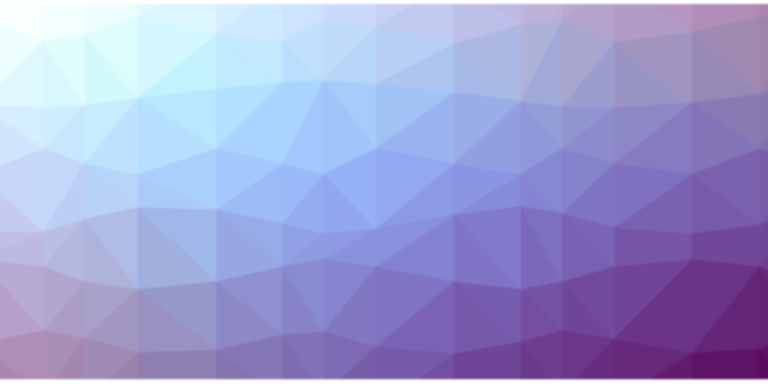
Reproduce this background procedurally as a WebGL 2 fragment shader.

```glsl
#version 300 es
precision highp float;
// Low-poly background: a grid of vertices displaced by waves is split into flat
// triangles. Each takes the mean of one palette read across and down at its
// middle, so white at the top left falls through blue to deep purple.

uniform vec2 u_resolution;
out vec4 fragColor;

// Per row of vertices: mean depth, wave amplitude, wave period, column of a crest
const vec4 ROW_WAVES[6] = vec4[6](
    vec4(0.078, 0.036, 3.30, 0.35),
    vec4(0.245, 0.036, 9.60, 0.00),
    vec4(0.422, 0.039, 3.00, 4.70),
    vec4(0.573, 0.036, 5.70, 5.20),
    vec4(0.714, 0.039, 6.00, 2.00),
    vec4(0.891, 0.031, 4.45, 2.40));

const vec3 PALETTE[9] = vec3[9](
    vec3(1.00, 1.00, 1.00), vec3(0.89, 1.00, 0.99), vec3(0.73, 0.93, 1.00),
    vec3(0.64, 0.79, 1.00), vec3(0.57, 0.66, 0.95), vec3(0.51, 0.49, 0.81),
    vec3(0.45, 0.32, 0.64), vec3(0.41, 0.17, 0.50), vec3(0.35, 0.04, 0.36));

vec3 palette(float t) {
    float s = clamp(t, 0.0, 1.0) * 8.0;
    int k = min(int(s), 7);
    return mix(PALETTE[k], PALETTE[k + 1], s - float(k));
}

// Position of a mesh vertex; rows beyond the canvas repeat the outermost wave
vec2 meshVertex(vec2 cell) {
    float row = clamp(cell.y, 0.0, 5.0);
    vec4 wave = ROW_WAVES[int(row)];
    float x = 0.081 + 0.1552 * cell.x - 0.0365 * cos(1.56 * (cell.x - 1.7));
    float depth = wave.x + 0.165 * (cell.y - row)
                + wave.y * cos(6.2832 * (cell.x - wave.w) / wave.z);
    return vec2(x, depth);
}

// Signed distance to the line from a to b, positive on the inner side
float edgeDistance(vec2 p, vec2 a, vec2 b) {
    vec2 along = normalize(b - a);
    vec2 toPoint = p - a;
    return along.x * toPoint.y - along.y * toPoint.x;
}

// Flat triangle colour in rgb, weighted by its soft coverage in a
vec4 facet(vec2 p, vec2 a, vec2 b, vec2 c) {
    float inside = min(edgeDistance(p, a, b),
                       min(edgeDistance(p, b, c), edgeDistance(p, c, a)));
    float coverage = smoothstep(-0.005, 0.005, inside);
    vec2 middle = (a + b + c) / 3.0;
    vec3 colour = 0.5 * (palette(middle.x * 0.5) + palette(middle.y));
    return vec4(colour, 1.0) * coverage;
}

void main() {
    // Two units across, one unit down from the top edge
    vec2 p = gl_FragCoord.xy / u_resolution;
    p = vec2(p.x * 2.0, 1.0 - p.y);

    // Gather the facets of the neighbouring cells
    vec2 home = floor((p - vec2(0.081, 0.078)) / vec2(0.1552, 0.163));
    vec4 sum = vec4(0.0);
    for (int j = -1; j <= 1; j++) {
        for (int i = -1; i <= 1; i++) {
            vec2 cell = home + vec2(i, j);
            vec2 a = meshVertex(cell);
            vec2 b = meshVertex(cell + vec2(1.0, 0.0));
            vec2 c = meshVertex(cell + vec2(0.0, 1.0));
            vec2 d = meshVertex(cell + vec2(1.0, 1.0));
            // Split each quad along its shorter diagonal
            if (distance(a, d) < distance(b, c)) {
                sum += facet(p, a, b, d) + facet(p, a, d, c);
            } else {
                sum += facet(p, a, b, c) + facet(p, b, d, c);
            }
        }
    }
    vec3 colour = sum.rgb / max(sum.a, 0.0001);

    // Soft white margin along the top and bottom
    float body = smoothstep(0.005, 0.016, p.y) * smoothstep(0.007, 0.018, 1.0 - p.y);
    fragColor = vec4(mix(vec3(1.0), colour, body), 1.0);
}
```
